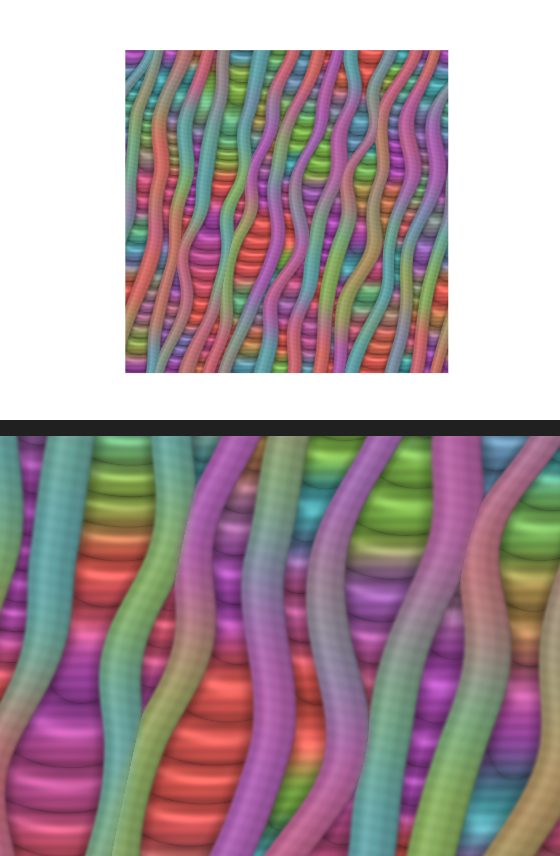
Top, the full canvas; bottom, a detail of the centre.
Reproduce this pattern procedurally as a Shadertoy shader.

```glsl
// A square woven panel on white: slanted soft strands drift, merge and part,
// with rounded ladder rungs bulging in the gaps between them. Wrapping value
// noise moves and tints the strands, so both panel and canvas repeat cleanly.

const float STRANDS = 13.0;      // strands across the panel
const float LEAN = 3.0;          // whole strands of slant over the height
const float RUNGS = 19.0;        // rungs down the panel
const float TAU = 6.2831853;
const vec2 PANEL_CENTER = vec2(0.683, 0.496);  // in canvas heights
const float PANEL_SIZE = 0.769;

float hash(vec2 p, float seed) {
    vec3 q = fract(vec3(p, seed) * vec3(0.1031, 0.1137, 0.0973));
    q += dot(q, q.yzx + 33.33);
    return fract((q.x + q.y) * q.z);
}

// Value noise that repeats after a whole number of cells
float wrapNoise(vec2 p, vec2 period, float seed) {
    vec2 i = floor(p);
    vec2 f = p - i;
    f = f * f * (3.0 - 2.0 * f);
    vec2 a = mod(i, period);
    vec2 b = mod(i + 1.0, period);
    return mix(mix(hash(a, seed), hash(vec2(b.x, a.y), seed), f.x),
               mix(hash(vec2(a.x, b.y), seed), hash(b, seed), f.x), f.y);
}

// Noise followed along one strand; rows is the number of changes per height
float strandNoise(float id, float y, float rows, float seed) {
    vec2 p = vec2(id + LEAN * y, y * rows);
    return wrapNoise(p, vec2(STRANDS, rows), seed);
}

float strandCenter(float id, float y) {
    return id + 0.5 + 1.15 * (strandNoise(id, y, 5.0, 3.0) - 0.5);
}

// Green to magenta on one axis, violet to salmon on the other
vec3 tint(float bloom, float warmth, float strength) {
    const vec3 GREY = vec3(0.53, 0.48, 0.49);
    vec3 color = mix(vec3(0.41, 0.59, 0.46), vec3(0.67, 0.35, 0.48),
                     smoothstep(0.22, 0.78, bloom));
    color += vec3(0.07, 0.02, -0.13) * (smoothstep(0.15, 0.85, warmth) * 2.0 - 1.0);
    return GREY + (color - GREY) * strength;
}

vec3 strandColor(float id, float y) {
    return tint(strandNoise(id, y, 3.0, 11.0), strandNoise(id, y, 4.0, 17.0), 1.0);
}

// Rounded rungs in the gap right of strand id; t runs 0 to 1 across it
vec3 rungColor(float id, float y, float t, float gap) {
    float bulge = 4.0 * t * (1.0 - t);
    float phase = RUNGS * y + 3.0 * strandNoise(id, y, 4.0, 23.0)
                + 0.35 * bulge + 0.3 * t;
    float narrow = 1.0 - smoothstep(0.55, 0.85, gap);
    float v = fract(phase) * 2.0 - 1.0;
    float body = sqrt(max(1.0 - v * v, 0.0));
    float fine = 0.5 + 0.5 * cos(TAU * 2.0 * phase);
    body = mix(body, fine, 0.6 * narrow);
    vec3 color = tint(strandNoise(id, y, 9.0, 29.0),
                      strandNoise(id, y, 11.0, 31.0), 1.4);
    float glint = exp(-pow((v - 0.2) / 0.25, 2.0)) * bulge * (1.0 - narrow);
    float streak = 0.05 * sin(TAU * 80.0 * y) * bulge;
    return color * (0.58 + 0.4 * body * (0.55 + 0.45 * bulge) + streak)
         + glint * (0.08 + 0.18 * color);
}

vec3 weave(vec2 p) {
    float u = STRANDS * p.x - LEAN * p.y;
    float base = floor(u);
    float left = -1e3, right = 1e3, leftId = base;
    float nearest = 1e3, side = 0.0, total = 0.0;
    vec3 blend = vec3(0.0);

    // Find the bounding strands and blend tints where strands join
    for (int k = -2; k <= 2; k++) {
        float id = base + float(k);
        float center = strandCenter(id, p.y);
        float width = 0.24 + 0.13 * strandNoise(id, p.y, 3.0, 37.0);
        float q = (u - center) / width;
        if (center <= u && center > left) { left = center; leftId = id; }
        if (center > u) right = min(right, center);
        if (abs(q) < nearest) { nearest = abs(q); side = q; }
        float weight = exp(-4.0 * q * q) + 1e-5;
        blend += weight * strandColor(id, p.y);
        total += weight;
    }

    // Rungs darken beside the strands that cover them
    float gap = max(right - left, 0.01);
    vec3 rungs = rungColor(leftId, p.y, clamp((u - left) / gap, 0.0, 1.0), gap);
    rungs *= mix(0.76, 1.0, smoothstep(0.9, 1.6, nearest));

    // Tube shading with fine fibres along and across each strand
    float tube = sqrt(max(1.0 - side * side, 0.0));
    float fibre = 0.025 * sin(side * 11.0) + 0.02 * sin(TAU * (75.0 * p.y + 0.4 * side));
    vec3 strand = blend / total * (0.8 + 0.27 * tube - 0.08 * side + fibre);
    strand += 0.06 * exp(-pow((side + 0.25) / 0.25, 2.0));
    return mix(rungs, strand, 1.0 - smoothstep(0.82, 1.08, nearest));
}

void mainImage(out vec4 fragColor, in vec2 fragCoord) {
    vec2 local = fragCoord / iResolution.y - PANEL_CENTER;
    float pixel = 1.0 / iResolution.y;
    vec2 reach = abs(local) - 0.5 * PANEL_SIZE;
    float edge = max(reach.x, reach.y);
    float mask = 1.0 - smoothstep(-0.5 * pixel, 0.5 * pixel, edge);
    vec3 color = weave(local / PANEL_SIZE + 0.5);
    fragColor = vec4(mix(vec3(1.0), color, mask), 1.0);
}
```
